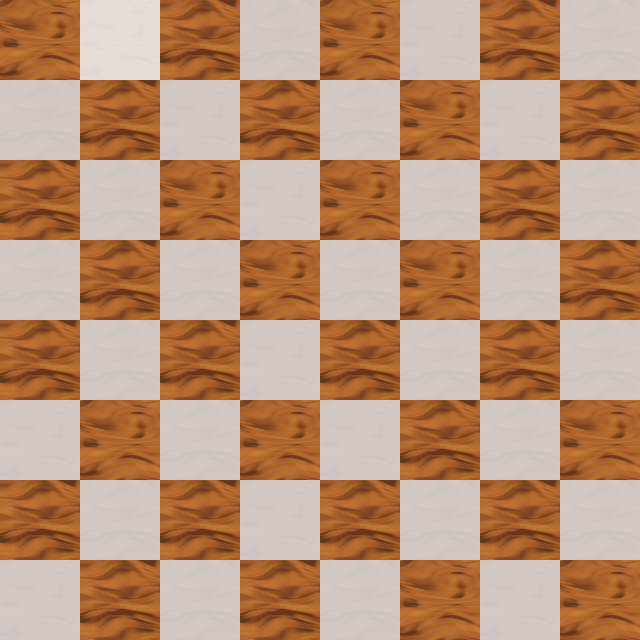
Reproduce this pattern procedurally as a three.js fragment shader.

```glsl
// Chequerboard of 8 by 8 squares: brown wood alternating with pale veneer.
// Warped, stretched value noise makes the grain inside each square; the pale
// squares carry a faint trace of it, and one square is a brighter tone.
varying vec2 vUv;

const float CELLS = 8.0;
const vec2 BRIGHT_CELL = vec2(1.0, 7.0);
const float VARIANTS = 2.0;
const float PALE_GRAIN = 0.10;
const vec3 WOOD_DARK = vec3(0.40, 0.21, 0.11);
const vec3 WOOD_MID = vec3(0.655, 0.372, 0.167);
const vec3 WOOD_LIGHT = vec3(0.78, 0.48, 0.21);
const vec3 PALE = vec3(0.825, 0.78, 0.765);
const vec3 PALE_BRIGHT = vec3(0.90, 0.86, 0.84);

float hash(vec2 p) {
  vec3 q = fract(vec3(p.xyx) * 0.1031);
  q += dot(q, q.yzx + 33.33);
  return fract((q.x + q.y) * q.z);
}

float noise(vec2 p) {
  vec2 i = floor(p);
  vec2 f = fract(p);
  f = f * f * (3.0 - 2.0 * f);
  return mix(mix(hash(i), hash(i + vec2(1.0, 0.0)), f.x),
             mix(hash(i + vec2(0.0, 1.0)), hash(i + 1.0), f.x), f.y);
}

// Brightness of the wood, 0 dark to 1 light, at p inside one square
float woodGrain(vec2 p, float variant) {
  vec2 q = p + vec2(7.0, 13.0) * (variant + 1.0);
  float swell = noise(q * vec2(2.2, 4.5));
  q.y += 0.14 * (swell - 0.5) + 0.05 * sin(5.0 * p.x + 9.0 * p.y);

  float broad = noise(q * vec2(2.5, 9.0));
  float fibre = 0.6 * noise(q * vec2(5.0, 24.0)) + 0.4 * noise(q * vec2(9.0, 40.0));
  float arches = sin(6.2832 * (5.0 * q.y + 2.2 * swell));
  float dashes = smoothstep(0.58, 0.88, noise(q * vec2(3.5, 14.0) + 31.0));
  float veins = smoothstep(0.70, 0.95, noise(q * vec2(1.4, 30.0) + 57.0));

  return 0.61 + 0.50 * (broad - 0.5) + 0.50 * (fibre - 0.5)
       + 0.09 * arches - 0.48 * dashes - 0.22 * veins;
}

vec3 woodColour(float t) {
  vec3 low = mix(WOOD_DARK, WOOD_MID, clamp(2.0 * t, 0.0, 1.0));
  return mix(low, WOOD_LIGHT, clamp(2.0 * t - 1.0, 0.0, 1.0));
}

// Signed distance to the nearest cell border, positive in even cells
vec2 borderDistance(vec2 x) {
  return abs(mod(x - 0.5, 2.0) - 1.0) - 0.5;
}

void main() {
  vec2 grid = vUv * CELLS;
  vec2 cell = mod(floor(grid), CELLS);

  // Wood, with a few grain layouts shared among the squares
  float variant = floor(hash(cell + 3.0) * VARIANTS);
  vec3 wood = woodColour(woodGrain(fract(grid), variant));

  // Pale veneer, with one brighter square
  float bright = 1.0 - step(0.5, distance(cell, BRIGHT_CELL));
  vec3 pale = mix(PALE, PALE_BRIGHT, bright) + PALE_GRAIN * (wood - WOOD_MID);

  // Smoothed chequer: squares of even column plus row are pale
  vec2 side = clamp(borderDistance(grid) / (0.5 * fwidth(grid)), -1.0, 1.0);
  float paleness = 0.5 + 0.5 * side.x * side.y;

  gl_FragColor = vec4(mix(wood, pale, paleness), 1.0);
}
```
